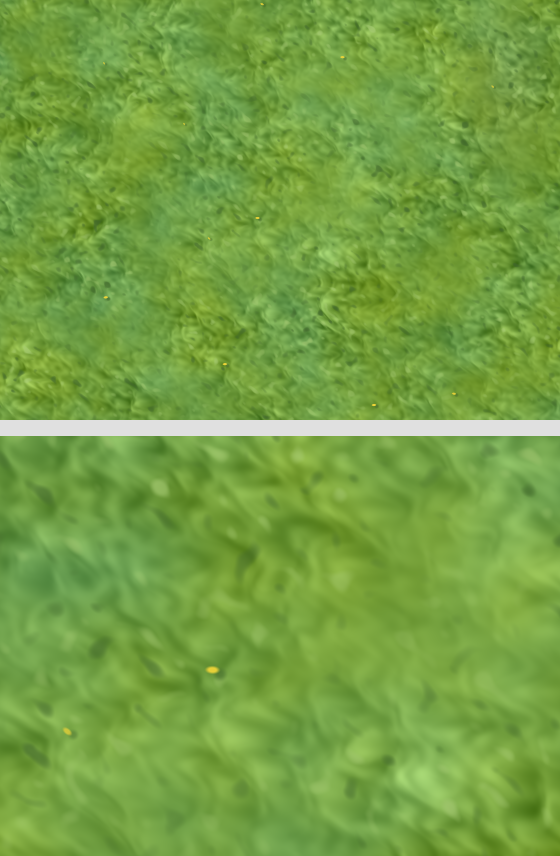
Top, the full canvas; bottom, a detail of the centre.
Write a Shadertoy shader that draws this texture.

```glsl
// A mown lawn seen from above: layers of slanted gradient noise give the soft
// mottling and the blade grain, with dark gaps, pale tips, a worn bluish track
// and a few scattered yellow petals. All lengths are in canvas heights.

const vec3 GRASS       = vec3(0.443, 0.622, 0.247);
const vec3 LIGHT_SHIFT = vec3(1.0, 1.0, 0.82);      // colour change per unit of light
const vec3 COOL_SHIFT  = vec3(-0.05, 0.0, 0.11);    // yellow green to blue green
const vec3 GAP         = vec3(0.25, 0.40, 0.17);
const vec3 TIP         = vec3(0.66, 0.80, 0.46);
const vec3 DRY         = vec3(0.54, 0.65, 0.34);
const vec3 PETAL       = vec3(0.93, 0.83, 0.22);

const float PATCH_FREQ = 4.0;     // noise cells per canvas height
const float SOFT_FREQ  = 13.0;
const float TUFT_FREQ  = 36.0;
const float BLADE_FREQ = 82.0;
const float PATCH_GAIN = 0.065;
const float SOFT_GAIN  = 0.090;
const float TUFT_GAIN  = 0.135;
const float BLADE_GAIN = 0.125;

const float GRAIN_ANGLE = -0.70;  // blades lean down to the right
const float SOFT_ANGLE  = -0.40;
const float STRETCH     = 1.4;
const float TRACK_WIDTH = 0.055;
const vec2  DRY_CENTRE  = vec2(1.20, 0.80);
const float PETAL_CELL  = 0.19;
const float PETAL_SHARE = 0.32;
const float PETAL_SIZE  = 0.0065;

vec2 hash2(vec2 p) {
    vec3 q = fract(p.xyx * vec3(0.1031, 0.1030, 0.0973));
    q += dot(q, q.yzx + 33.33);
    return fract((q.xx + q.yz) * q.zy);
}

mat2 rotation(float a) {
    return mat2(cos(a), -sin(a), sin(a), cos(a));
}

float cornerSlope(vec2 cell, vec2 offset, vec2 f) {
    float a = 6.2832 * hash2(cell + offset).x;
    return dot(vec2(cos(a), sin(a)), f - offset);
}

// Gradient noise, about -0.7 to 0.7 around zero
float noise(vec2 p) {
    vec2 i = floor(p), f = fract(p), w = f * f * (3.0 - 2.0 * f);
    vec2 e = vec2(1.0, 0.0);
    return mix(mix(cornerSlope(i, e.yy, f), cornerSlope(i, e.xy, f), w.x),
               mix(cornerSlope(i, e.yx, f), cornerSlope(i, e.xx, f), w.x), w.y);
}

// Coordinates whose first axis runs along the angle and is stretched
vec2 slant(vec2 p, float angle) {
    return rotation(angle) * p / vec2(STRETCH, 1.0) + 40.0;
}

// Rare petals, one at most per cell: x = petal, y = its shadow
vec2 petals(vec2 p) {
    vec2 cell = floor(p / PETAL_CELL);
    vec2 pick = hash2(cell + 71.0);
    vec2 d = p - (cell + 0.15 + 0.7 * hash2(cell + 19.0)) * PETAL_CELL;
    float size = PETAL_SIZE * mix(0.6, 1.1, pick.y);
    vec2 q = rotation(-1.3 + 1.4 * pick.y) * d / vec2(1.0, 0.55);
    vec2 s = d - vec2(0.9, -0.5) * size;
    float present = step(pick.x, PETAL_SHARE) * mix(0.5, 1.0, pick.y);
    return present * vec2(1.0 - smoothstep(0.35, 1.0, length(q) / size),
                          1.0 - smoothstep(0.2, 1.0, length(s) / size));
}

void mainImage(out vec4 fragColor, in vec2 fragCoord) {
    vec2 p = fragCoord / iResolution.y;
    vec2 grain = slant(p, GRAIN_ANGLE);
    vec2 broad = slant(p, SOFT_ANGLE);

    // Mottling from broad patches down to single blades
    float patches = noise(broad * PATCH_FREQ);
    float soft = noise(broad * SOFT_FREQ + 7.3);
    float tuft = noise(grain * TUFT_FREQ + 2.0 * soft);
    float blade = noise(grain * BLADE_FREQ + 1.2 * tuft);
    float rough = clamp(0.95 + 1.3 * noise(p * 7.0 + 23.0), 0.5, 1.5);
    float light = PATCH_GAIN * patches + SOFT_GAIN * soft
                + rough * (TUFT_GAIN * tuft + BLADE_GAIN * blade);

    // Worn track on the left, broken up by the soft mottling
    float across = (p.x - 0.25 + 0.28 * p.y + 0.05 * patches) / TRACK_WIDTH;
    float track = exp(-across * across) * smoothstep(-0.3, 0.4, soft + 0.5 * patches);
    light -= 0.06 * track;

    float cool = noise(p * 5.0 + 51.0) + 0.5 * noise(p * 17.0 + 11.0) + 0.45 * track;
    vec3 color = GRASS + LIGHT_SHIFT * light + COOL_SHIFT * cool;

    // Dry patch
    float dry = smoothstep(0.25, 0.0, length((p - DRY_CENTRE) * vec2(1.3, 0.8)));
    color = mix(color, DRY + LIGHT_SHIFT * light, 0.4 * dry);

    // Dark gaps and pale blade tips
    float speck = noise(grain * 62.0 + 90.0) + 0.25 * tuft;
    color = mix(color, GAP, 0.5 * rough * smoothstep(0.28, 0.6, -speck + 0.1 * track));
    color = mix(color, TIP, 0.45 * rough * smoothstep(0.28, 0.6, speck));

    // Petals over their shadows
    vec2 petal = petals(p);
    color = mix(color, GAP, 0.55 * petal.y);
    color = mix(color, PETAL, petal.x);

    fragColor = vec4(clamp(color, 0.0, 1.0), 1.0);
}
```
